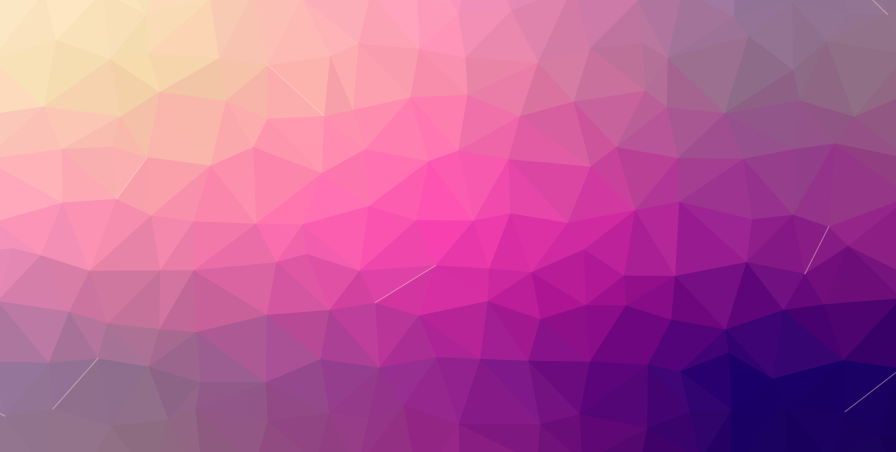
This background is drawn by a WebGL 2 fragment shader. Its source:

```glsl
#version 300 es
precision highp float;
// Low-poly mesh of flat triangles shaded from cream through hot pink to deep indigo.

uniform vec2 u_resolution;
out vec4 outColor;

const float ROWS = 8.6;      // mesh cells over the canvas height
const float JITTER = 0.66;   // vertex scatter inside each cell
const float SHADE = 0.022;   // brightness spread between facets
const float SEAM_SHARE = 0.045;
const vec3 SEAM_COLOR = vec3(1.0, 0.85, 0.82);
const vec3 MIX_POWER = vec3(1.15, 1.0, 1.08);

float hash(vec2 p) {
  return fract(sin(dot(p, vec2(127.1, 311.7))) * 43758.5453);
}

vec2 meshVertex(vec2 id) {
  vec2 offset = vec2(hash(id), hash(id + 57.3)) - 0.5;
  return id + JITTER * offset;
}

// Seven evenly spaced colours along one axis
vec3 ramp(float t) {
  const vec3 stops[7] = vec3[7](
    vec3(0.995, 0.915, 0.785), vec3(0.955, 0.845, 0.66),
    vec3(1.00, 0.57, 0.68), vec3(1.00, 0.27, 0.70),
    vec3(0.62, 0.05, 0.55), vec3(0.11, 0.00, 0.42),
    vec3(0.10, 0.00, 0.34));
  float s = clamp(t, 0.0, 1.0) * 6.0;
  int i = min(int(s), 5);
  return mix(stops[i], stops[i + 1], s - float(i));
}

// Equal blend of the horizontal and vertical ramps
vec3 gradient(vec2 uv) {
  vec3 across = pow(ramp(uv.x), MIX_POWER);
  vec3 down = pow(ramp(uv.y), MIX_POWER);
  return pow(0.5 * (across + down), 1.0 / MIX_POWER);
}

float cross2(vec2 a, vec2 b) {
  return a.x * b.y - a.y * b.x;
}

float edgeSide(vec2 p, vec2 a, vec2 b) {
  return cross2(b - a, p - a) / max(length(b - a), 0.001);
}

float triangleCoverage(vec2 p, vec2 a, vec2 b, vec2 c, float pixel) {
  float winding = sign(cross2(b - a, c - a));
  float inside = min(winding * edgeSide(p, a, b),
                 min(winding * edgeSide(p, b, c), winding * edgeSide(p, c, a)));
  return clamp(inside / pixel + 0.5, 0.0, 1.0);
}

float segmentDistance(vec2 p, vec2 a, vec2 b) {
  vec2 ab = b - a;
  float t = clamp(dot(p - a, ab) / dot(ab, ab), 0.0, 1.0);
  return length(p - a - ab * t);
}

// Adds one flat facet: rgb is weighted colour, a is weight
vec4 facet(vec2 p, vec2 a, vec2 b, vec2 c, vec2 meshSize, float pixel) {
  vec2 center = (a + b + c) / 3.0;
  vec3 color = gradient(center / meshSize);
  color += SHADE * (hash(floor(center * 40.0)) - 0.5);
  return vec4(color, 1.0) * triangleCoverage(p, a, b, c, pixel);
}

void main() {
  vec2 uv = gl_FragCoord.xy / u_resolution;
  uv.y = 1.0 - uv.y;
  vec2 meshSize = ROWS * vec2(u_resolution.x / u_resolution.y, 1.0);
  vec2 p = uv * meshSize;
  float pixel = ROWS / u_resolution.y;

  vec4 sum = vec4(gradient(uv), 1.0) * 0.001;
  float seam = 0.0;
  for (int j = -1; j <= 1; j++) {
    for (int i = -1; i <= 1; i++) {
      vec2 id = floor(p) + vec2(i, j);
      vec2 a = meshVertex(id);
      vec2 b = meshVertex(id + vec2(1, 0));
      vec2 c = meshVertex(id + vec2(1, 1));
      vec2 d = meshVertex(id + vec2(0, 1));

      // Split the cell along its shorter diagonal
      bool turn = distance(b, d) < distance(a, c);
      vec2 start = turn ? b : a;
      vec2 end = turn ? d : c;
      vec2 left = turn ? c : b;
      vec2 right = turn ? a : d;
      sum += facet(p, start, left, end, meshSize, pixel);
      sum += facet(p, start, end, right, meshSize, pixel);

      // A few diagonals show a pale hairline
      float chosen = step(hash(id + 19.7), SEAM_SHARE);
      float gap = segmentDistance(p, start, end);
      seam = max(seam, chosen * (1.0 - smoothstep(0.0, 0.012 + pixel * 0.5, gap)));
    }
  }
  vec3 color = mix(sum.rgb / sum.a, SEAM_COLOR, 0.4 * seam);
  outColor = vec4(clamp(color, 0.0, 1.0), 1.0);
}
```
